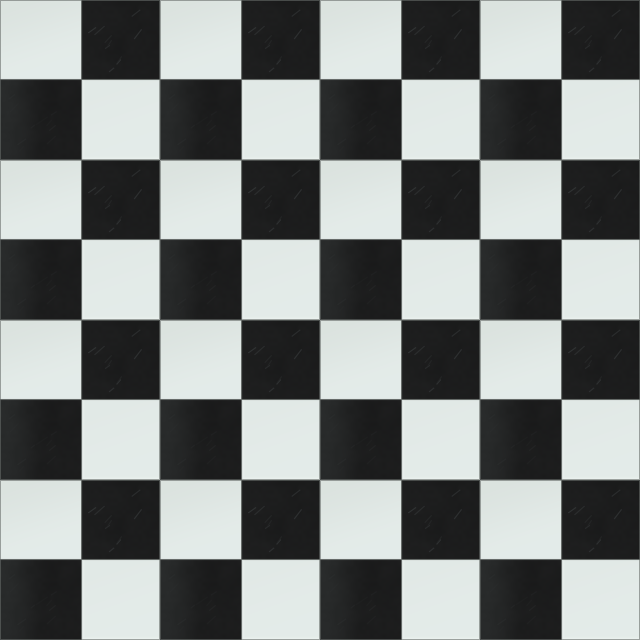
This pattern is drawn by a WebGL 2 fragment shader. Its source:

```glsl
#version 300 es
precision highp float;

uniform vec2 u_resolution;
out vec4 fragColor;

const float REPEATS = 4.0;              // blocks of 2 x 2 tiles per side
const vec2 SPLIT = vec2(0.510, 0.503);  // where the tiles meet inside a block
const float SEAM_WIDTH = 0.0018;
const vec3 WHITE_GLAZE = vec3(0.892, 0.922, 0.912);
const vec3 WHITE_SHADE = vec3(0.855, 0.885, 0.870);
const vec3 WHITE_RIM = vec3(0.935, 0.960, 0.950);
const vec3 BLACK_GLAZE = vec3(0.108, 0.110, 0.111);
const vec3 BLACK_SHEEN = vec3(0.165, 0.174, 0.174);
const vec3 SCRATCH_GREY = vec3(0.240, 0.255, 0.260);
const vec3 SEAM_GREY = vec3(0.400, 0.420, 0.410);

float hash(vec2 p) {
    return fract(sin(dot(p, vec2(127.1, 311.7))) * 43758.5453);
}

// Value noise that wraps after a whole number of cells
float wrapNoise(vec2 p, vec2 period) {
    vec2 i = floor(p);
    vec2 f = fract(p);
    f = f * f * (3.0 - 2.0 * f);
    vec2 a = mod(i, period);
    vec2 b = mod(i + 1.0, period);
    return mix(mix(hash(a), hash(vec2(b.x, a.y)), f.x),
               mix(hash(vec2(a.x, b.y)), hash(b), f.x), f.y);
}

float segmentDistance(vec2 p, vec2 a, vec2 b) {
    vec2 ab = b - a;
    return length(p - a - ab * clamp(dot(p - a, ab) / dot(ab, ab), 0.0, 1.0));
}

// Short hairlines, all rising to the right
float scratches(vec2 q, float seed, float softness) {
    float amount = 0.0;
    for (int i = 0; i < 10; i++) {
        vec2 id = vec2(float(i), seed);
        vec2 start = 0.08 + 0.72 * vec2(hash(id), hash(id + 17.3));
        float angle = mix(0.5, 1.0, hash(id + 31.9));
        float span = mix(0.03, 0.17, hash(id + 47.1));
        vec2 end = start + span * vec2(cos(angle), sin(angle));
        float line = 1.0 - smoothstep(0.0, softness, segmentDistance(q, start, end));
        amount = max(amount, line * mix(0.25, 0.8, hash(id + 59.7)));
    }
    return amount;
}

vec3 whiteTile(vec2 q, float rightColumn) {
    float shade = smoothstep(0.1, 1.1, q.y - 0.35 * q.x + 0.15);
    vec3 color = mix(WHITE_GLAZE, WHITE_SHADE, shade * mix(0.9, 0.25, rightColumn));
    float rim = 1.0 - smoothstep(0.01, 0.05, min(q.x, q.y));
    return mix(color, WHITE_RIM, 0.6 * rim * rightColumn);
}

vec3 blackTile(vec2 q, float rightColumn, float mottle, float softness) {
    float sheen = (1.0 - smoothstep(0.0, 0.6, q.x)) * mix(0.9, 0.12, rightColumn);
    vec3 color = mix(BLACK_GLAZE, BLACK_SHEEN, sheen);
    color += 0.018 * (mottle - 0.5);
    float wear = scratches(q, 3.0 + rightColumn, softness);
    return mix(color, SCRATCH_GREY, wear * mix(0.25, 0.7, rightColumn));
}

void main() {
    vec2 uv = gl_FragCoord.xy / u_resolution;
    float pixel = 1.0 / min(u_resolution.x, u_resolution.y);

    // Position in the block and in its tile
    vec2 block = fract(uv * REPEATS);
    vec2 cell = step(SPLIT, block);
    vec2 q = mix(block / SPLIT, (block - SPLIT) / (1.0 - SPLIT), cell);

    // Glaze, with the same wear in every block
    float mottle = 0.6 * wrapNoise(block * 12.0, vec2(12.0))
                 + 0.4 * wrapNoise(block * 40.0, vec2(40.0));
    float softness = max(0.012, 1.2 * pixel * REPEATS * 2.0);
    float isWhite = abs(cell.x - cell.y);
    vec3 color = mix(blackTile(q, cell.x, mottle, softness),
                     whiteTile(q, cell.x), isWhite);

    // Thin soft seam, measured in canvas units
    vec2 toEdge = min(min(block, 1.0 - block), abs(block - SPLIT)) / REPEATS;
    float edge = min(toEdge.x, toEdge.y);
    color = mix(SEAM_GREY, color, smoothstep(0.0, max(SEAM_WIDTH, pixel), edge));

    fragColor = vec4(color, 1.0);
}
```
